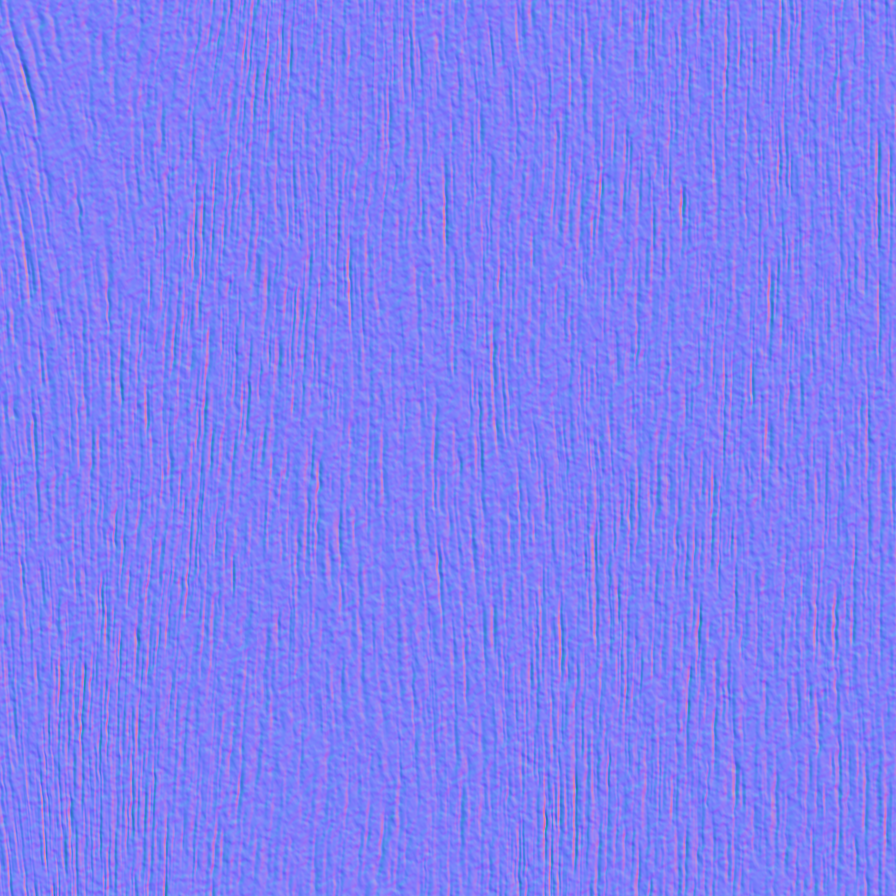
This texture map is drawn by a WebGL 1 fragment shader. Its source:

```glsl
precision highp float;
uniform vec2 u_resolution;

// Fibre layers: columns and rows of strokes per canvas
const vec2 LONG_CELLS = vec2(62.0, 2.6);
const vec2 MID_CELLS = vec2(94.0, 5.5);
const vec2 SHORT_CELLS = vec2(138.0, 11.0);
const float LONG_SLOPE = 0.47;
const float MID_SLOPE = 0.52;
const float SHORT_SLOPE = 0.42;
const float GROOVE_WIDTH = 0.002;
const float WALL_SKEW = 0.2;       // left walls are steeper than right walls
const float WEAKEST = 0.25;        // depth of the shallowest strokes

// Fan of the fibres, their slow bending and the roughness of their edges
const float FAN_LEAN = 0.11;
const float FAN_WAVE = 12.0;
const float FAN_FADE = 2.5;
const vec2 BEND_SCALE = vec2(4.0, 2.2);
const float BEND_AMOUNT = 0.025;
const vec2 SWAY_SCALE = vec2(12.0, 7.0);
const float SWAY_AMOUNT = 0.01;
const vec2 WOBBLE_SCALE = vec2(90.0, 85.0);
const float WOBBLE_AMOUNT = 0.0018;
const vec2 BEAD_SCALE = vec2(70.0, 48.0);
const float BEAD_AMOUNT = 0.8;

// Surface grain: frequencies and steepness
const vec2 STREAK_SCALE = vec2(175.0, 20.0);
const float STREAK_SLOPE = 0.22;
const float GRAIN_SCALE = 150.0;
const float GRAIN_SLOPE = 0.11;
const float PIT_SCALE = 235.0;
const float PIT_SLOPE = 0.13;

const float SAMPLE_STEP = 0.001;
const float BLUE_LOSS = 0.016;     // flat areas stay just below full blue
const float WALL_SHADE = 0.25;     // steep walls lose more blue

float hash(vec2 p) {
  vec3 q = fract(vec3(p.xyx) * 0.1031);
  q += dot(q, q.yzx + 33.33);
  return fract((q.x + q.y) * q.z);
}

// Smooth value noise centred on zero
float noise(vec2 p) {
  vec2 cell = floor(p);
  vec2 f = fract(p);
  f = f * f * f * (f * (f * 6.0 - 15.0) + 10.0);
  float low = mix(hash(cell), hash(cell + vec2(1.0, 0.0)), f.x);
  float high = mix(hash(cell + vec2(0.0, 1.0)), hash(cell + 1.0), f.x);
  return mix(low, high, f.y) - 0.5;
}

// One layer of tapered grooves in staggered columns
float grooves(vec2 p, vec2 cells, float slope, float seed) {
  float depth = 0.0;
  float column = floor(p.x * cells.x);
  for (int i = -1; i <= 1; i++) {
    float id = column + float(i);
    float y = p.y * cells.y + hash(vec2(id, seed)) * 9.0;
    vec2 key = vec2(id + seed, floor(y) + seed * 3.0);
    float t = fract(y);
    float lean = (hash(key + 41.7) - 0.5) * 0.5;
    float centre = id + mix(0.2, 0.8, hash(key)) + lean * (t - 0.5);
    float d = p.x - centre / cells.x;
    float width = GROOVE_WIDTH * mix(0.75, 1.2, hash(key + 71.9));
    float side = width * (d < 0.0 ? 1.0 - WALL_SKEW : 1.0 + WALL_SKEW);
    float taper = smoothstep(0.0, 0.2, t - 0.3 * hash(key + 9.4))
                * smoothstep(0.0, 0.2, 1.0 - t - 0.3 * hash(key + 5.1));
    float strength = mix(WEAKEST, 1.0, hash(key + 17.3));
    depth += slope * width * strength * taper * exp(-d * d / (side * side));
  }
  return depth;
}

float height(vec2 p) {
  // Fibres fan out on the left and run straighter on the right
  vec2 q = p;
  q.x += FAN_LEAN * (p.y - 0.5) * cos(FAN_WAVE * p.x) * exp(-FAN_FADE * p.x);
  float bend = BEND_AMOUNT * noise(p * BEND_SCALE + 3.7)
             + SWAY_AMOUNT * noise(p * SWAY_SCALE + 19.0);
  q.x += bend * mix(1.0, 0.4, smoothstep(0.5, 0.9, p.x)) + 0.2;
  vec2 rough = q;
  rough.x += WOBBLE_AMOUNT * noise(p * WOBBLE_SCALE + 11.0);

  // Some patches are combed deeper, and depth varies along each stroke
  float patchiness = 1.0 + 0.8 * noise(q * vec2(16.0, 5.0) + 29.0);
  float beads = 1.0 + BEAD_AMOUNT * noise(q * BEAD_SCALE + 53.0);
  float cut = grooves(rough, LONG_CELLS, LONG_SLOPE, 13.0);
  cut += patchiness * grooves(rough, MID_CELLS, MID_SLOPE, 47.0);
  cut += patchiness * grooves(rough, SHORT_CELLS, SHORT_SLOPE, 83.0);
  float h = -cut * beads;

  // Fine streaks, then bumps and pits turned opposite ways off the axes
  vec2 left = vec2(0.8 * p.x - 0.6 * p.y, 0.6 * p.x + 0.8 * p.y) + 2.0;
  vec2 right = vec2(0.9 * p.x + 0.44 * p.y, 0.9 * p.y - 0.44 * p.x) + 3.0;
  h += STREAK_SLOPE / STREAK_SCALE.x * noise(rough * STREAK_SCALE);
  h += GRAIN_SLOPE / GRAIN_SCALE * noise(left * GRAIN_SCALE);
  h += PIT_SLOPE / PIT_SCALE * noise(right * PIT_SCALE);
  return h;
}

void main() {
  vec2 p = gl_FragCoord.xy / u_resolution;
  vec2 e = vec2(SAMPLE_STEP, 0.0);
  vec2 slope = vec2(height(p + e.xy) - height(p - e.xy),
                    height(p + e.yx) - height(p - e.yx)) / (2.0 * SAMPLE_STEP);
  vec3 normal = normalize(vec3(-slope, 1.0));
  vec3 color = normal * 0.5 + 0.5;
  color.b -= BLUE_LOSS + WALL_SHADE * normal.x * normal.x;
  gl_FragColor = vec4(color, 1.0);
}
```
